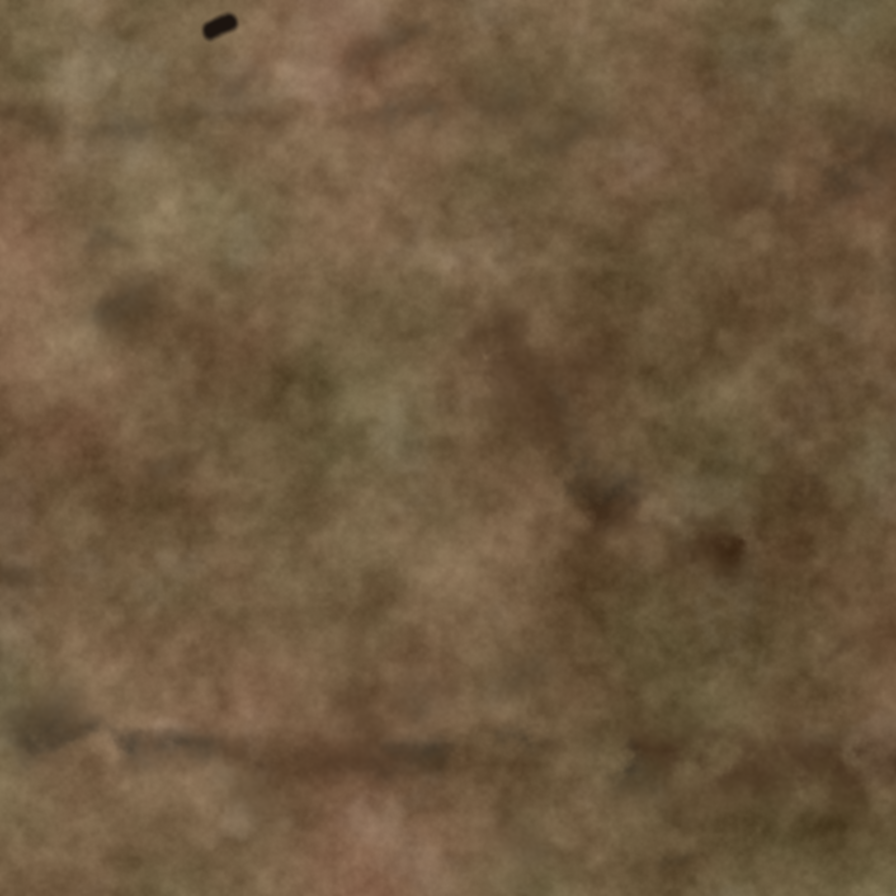
A Shadertoy shader for this texture:

```glsl
// Aged brown parchment with mottled fibres, olive tints and smoky stains along creases

float hash(vec2 p) {
    vec3 q = fract(vec3(p.xyx) * 0.1031);
    q += dot(q, q.yzx + 33.33);
    return fract((q.x + q.y) * q.z);
}

float noise(vec2 p) {
    vec2 i = floor(p), f = fract(p);
    f = f * f * (3.0 - 2.0 * f);
    return mix(mix(hash(i), hash(i + vec2(1, 0)), f.x),
               mix(hash(i + vec2(0, 1)), hash(i + vec2(1, 1)), f.x), f.y);
}

float fbm(vec2 p) {
    float sum = 0.0, amp = 0.5;
    for (int i = 0; i < 5; i++) {
        sum += amp * noise(p);
        p = mat2(1.6, 1.2, -1.2, 1.6) * p + 17.3;
        amp *= 0.52;
    }
    return sum;
}

// Soft stroke between two points
float smudge(vec2 p, vec2 a, vec2 b, float width) {
    vec2 ab = b - a;
    float t = clamp(dot(p - a, ab) / dot(ab, ab), 0.0, 1.0);
    float d = length(p - a - ab * t) / width;
    return exp(-d * d);
}

void mainImage(out vec4 fragColor, in vec2 fragCoord) {
    vec2 uv = fragCoord / iResolution.xy;

    // Mottling from broad clouds down to fine grain
    float broad = fbm(uv * 4.0 + 3.1) - 0.5;
    float mid = fbm(uv * vec2(12.0, 14.0) + 41.0) - 0.5;
    float fine = fbm(uv * 48.0 + 90.0) - 0.5;
    float grain = noise(uv * 190.0) - 0.5;
    float tone = 0.19 * broad + 0.20 * mid + 0.13 * fine + 0.025 * grain;
    tone += 0.035 * (0.5 - uv.x) + 0.02 * (uv.y - 0.5);
    vec3 color = vec3(0.437, 0.353, 0.25) + tone * vec3(1.0, 0.98, 0.9);

    // Olive and reddish drift, with a few pale grey patches
    float tint = fbm(uv * 5.0 + 65.0) - 0.53 + 0.1 * (uv.x - 0.5);
    color += tint * vec3(-0.10, 0.01, -0.03);
    float pale = smoothstep(0.58, 0.76, fbm(uv * 11.0 + 120.0));
    color += pale * vec3(0.025, 0.032, 0.04);

    // Creases: ragged lines warped by noise
    vec2 warp = vec2(fbm(uv * 13.0 + 7.0), fbm(uv * 13.0 + 53.0)) - 0.5;
    vec2 p = uv + 0.075 * warp;
    float stain = 0.75 * smudge(p, vec2(0.04, 0.165), vec2(0.58, 0.17), 0.023);
    stain += 0.9 * smudge(p, vec2(0.70, 0.165), vec2(0.99, 0.135), 0.038);
    stain += 0.5 * smudge(p, vec2(0.0, 0.855), vec2(0.48, 0.86), 0.02);
    stain += 0.9 * smudge(p, vec2(0.555, 0.62), vec2(0.65, 0.45), 0.036);
    stain += 0.75 * smudge(p, vec2(0.65, 0.43), vec2(0.82, 0.375), 0.032);
    stain += 0.75 * smudge(p, vec2(0.82, 0.38), vec2(0.94, 0.51), 0.024);
    stain += 0.75 * smudge(p, vec2(0.83, 0.775), vec2(0.99, 0.84), 0.035);
    stain *= smoothstep(0.28, 0.64, fbm(uv * 19.0 + 29.0));

    // Small loose blotches, scattered at random
    for (int i = 0; i < 22; i++) {
        float k = float(i);
        vec2 c = vec2(hash(vec2(k, 2.7)), hash(vec2(k, 8.3)));
        vec2 reach = vec2(0.025, 0.008) * hash(vec2(k, 5.1));
        float size = mix(0.010, 0.026, hash(vec2(k, 11.9)));
        stain += 0.38 * smudge(p, c - reach, c + reach + 0.001, size);
    }
    stain = clamp(stain * (0.85 + 1.1 * fine), 0.0, 1.0);
    vec3 soot = mix(vec3(0.25, 0.165, 0.095), vec3(0.20, 0.165, 0.115),
                    smoothstep(0.42, 0.6, fbm(uv * 6.0 + 77.0)));
    color = mix(color, soot + 0.5 * tone, 0.82 * stain);

    // One crisp dark fleck near the top
    float fleck = smudge(uv + 0.012 * warp, vec2(0.236, 0.966), vec2(0.258, 0.976), 0.011);
    color = mix(color, vec3(0.11, 0.08, 0.06), smoothstep(0.25, 0.85, fleck));

    fragColor = vec4(clamp(color, 0.0, 1.0), 1.0);
}
```
